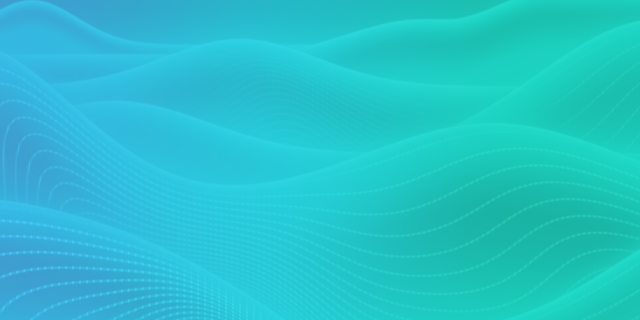
Reproduce this background procedurally as a WebGL 1 fragment shader.

```glsl
precision highp float;
// Overlapping misty waves from blue to green, with dotted strands on their slopes.
// Each wave is a ridge height curve, shaded by depth below the ridge; strands are
// level lines of that curve, sheared sideways with depth.

uniform vec2 u_resolution;

float bump(float x, float center, float width) {
  float t = (x - center) / width;
  return exp(-t * t);
}

// Ridge heights, numbered from the farthest wave to the nearest
float ridge(int wave, float x) {
  if (wave == 0) return 0.86 + 0.14 * bump(x, 0.05, 0.1);
  if (wave == 1) return 0.83 + 0.11 * smoothstep(0.4, 0.66, x) + 0.09 * smoothstep(0.7, 0.86, x);
  if (wave == 2) return 0.73 + 0.148 * bump(x, 0.375, 0.17);
  if (wave == 3) return 0.5 + 0.44 * bump(x, 1.03, 0.27);
  if (wave == 4) return 0.52 + 0.165 * bump(x, 0.18, 0.2);
  if (wave == 5) return 0.36 + 0.51 * bump(x, -0.06, 0.245) + 0.255 * bump(x, 0.77, 0.29);
  if (wave == 6) return 0.375 - 0.25 * x - 1.33 * x * x;
  return -0.05 + 0.37 * bump(x, 1.14, 0.25);
}

// Three-stop horizontal gradient
vec3 ramp(float x, vec3 left, vec3 middle, vec3 right) {
  return mix(mix(left, middle, smoothstep(0.0, 0.5, x)), right, smoothstep(0.38, 0.82, x));
}

vec3 lightTone(float x) {
  return ramp(x, vec3(0.20, 0.73, 0.89), vec3(0.15, 0.81, 0.86), vec3(0.11, 0.83, 0.76));
}

vec3 darkTone(float x) {
  return ramp(x, vec3(0.25, 0.60, 0.80), vec3(0.14, 0.70, 0.76), vec3(0.10, 0.70, 0.64));
}

// Wave body that darkens, then fades to mist, with a haze above its ridge
vec3 addWave(vec3 color, int wave, vec2 p, float shade, float reach, float haze) {
  float depth = ridge(wave, p.x) - p.y;
  float shadow = smoothstep(0.0, reach, depth) * (1.0 - 0.8 * smoothstep(reach, 2.5 * reach, depth));
  vec3 light = lightTone(p.x);
  color = mix(color, light, haze * exp(-max(-depth, 0.0) / 0.05));
  vec3 body = mix(light, darkTone(p.x), shade * shadow);
  body += 0.035 * exp(-abs(depth) / 0.015);
  return mix(color, body, smoothstep(-0.005, 0.005, depth));
}

// Strand number at a point; strands bunch together in the central valley
float strandPhase(int wave, vec2 p, float tilt, float density) {
  float depth = ridge(wave, p.x) - p.y;
  float level = ridge(wave, p.x - tilt * depth) - p.y;
  return level * density * (1.0 + 1.2 * bump(p.x, 0.38, 0.13));
}

// Coverage of thin strands carrying round dots
float strands(int wave, vec2 p, float tilt, float density, float dots, float radius) {
  float aspect = u_resolution.x / u_resolution.y;
  float pixel = 1.0 / u_resolution.y;
  float e = 0.001;
  float phase = strandPhase(wave, p, tilt, density);
  vec2 slope = vec2(
    (strandPhase(wave, p + vec2(e, 0.0), tilt, density) - phase) / aspect,
    strandPhase(wave, p + vec2(0.0, e), tilt, density) - phase) / e;
  float across = abs(fract(phase) - 0.5) / max(length(slope), 1.0);
  float along = (fract(p.x * dots) - 0.5) / dots * aspect;
  float dotMask = 1.0 - smoothstep(radius - pixel, radius + pixel, length(vec2(across, along)));
  float lineMask = 1.0 - smoothstep(0.0, radius + pixel, across);
  float depth = ridge(wave, p.x) - p.y;
  return max(dotMask, 0.45 * lineMask) * smoothstep(0.0, 0.06, depth);
}

void main() {
  vec2 p = gl_FragCoord.xy / u_resolution;
  float x = p.x;
  vec3 glint = ramp(x, vec3(0.28, 0.80, 1.0), vec3(0.20, 0.87, 0.90), vec3(0.20, 0.89, 0.78));

  // Sky and distant waves
  float skyShade = smoothstep(0.7, 1.0, p.y) * mix(0.95, 0.6, x);
  vec3 color = mix(lightTone(x), darkTone(x), skyShade);
  color = addWave(color, 0, p, 0.55, 0.04, 0.12);
  color = addWave(color, 1, p, 0.6, 0.08, 0.3);

  // Middle hill and right hill, with faint strands
  color = addWave(color, 2, p, 0.65, 0.14, 0.45);
  float fade = smoothstep(0.25, 0.45, x) * (1.0 - smoothstep(0.55, 0.72, x));
  color = mix(color, glint, 0.2 * fade * strands(2, p, 0.6, 32.0, 130.0, 0.003));
  color = addWave(color, 3, p, 0.65, 0.22, 0.5);
  fade = smoothstep(0.8, 0.95, x);
  color = mix(color, glint, 0.35 * fade * strands(3, p, 0.4, 26.0, 130.0, 0.003));

  // Left swell, then the great central wave
  color = addWave(color, 4, p, 0.25, 0.1, 0.5);
  float steepness = 0.25 + 0.7 * smoothstep(0.42, 0.78, x) + 0.6 * (1.0 - smoothstep(0.0, 0.25, x));
  color = addWave(color, 5, p, steepness, 0.28, 0.6);
  color = mix(color, glint, 0.55 * strands(5, p, 0.6, 19.0, 120.0, 0.0035));

  // Near corners
  color = addWave(color, 6, p, 0.85, 0.2, 0.6);
  color = mix(color, glint, 0.85 * strands(6, p, 1.0, 20.0, 92.0, 0.0045));
  color = addWave(color, 7, p, 0.5, 0.15, 0.7);
  color = mix(color, glint, 0.5 * strands(7, p, 0.4, 24.0, 120.0, 0.0035));

  gl_FragColor = vec4(color, 1.0);
}
```
